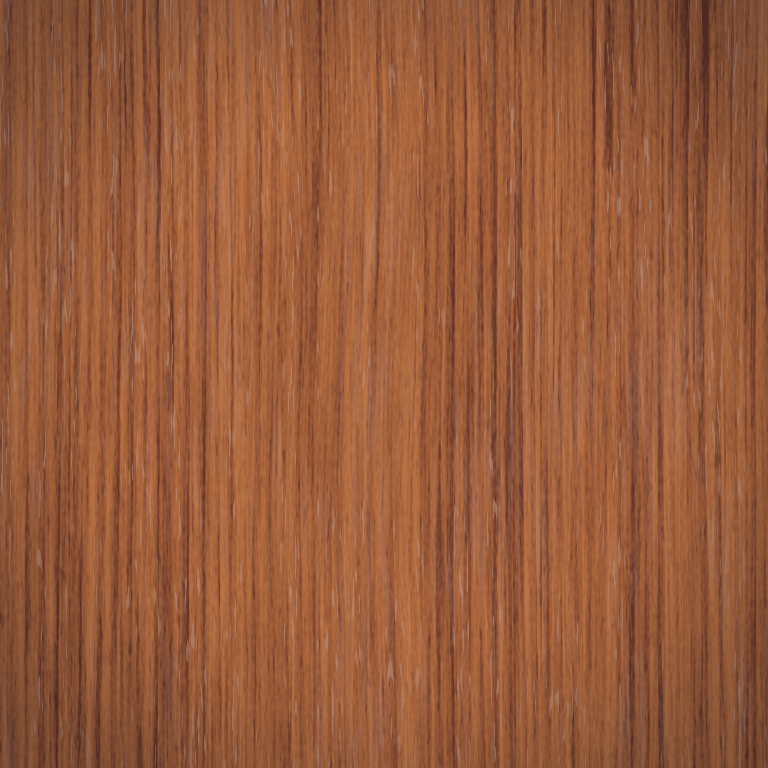
Reproduce this texture procedurally as a Shadertoy shader.

```glsl
// Varnished teak board: upright reddish-brown grain, dark ring lines, pores and pale flecks.

vec2 gradient(vec2 cell) {
    vec3 p = fract(vec3(cell.xyx) * vec3(0.1031, 0.1030, 0.0973));
    p += dot(p, p.yzx + 33.33);
    float angle = 6.2832 * fract((p.x + p.y) * p.z);
    return vec2(cos(angle), sin(angle));
}

// Gradient noise, roughly -0.7 to 0.7
float noise(vec2 p) {
    vec2 i = floor(p), f = fract(p);
    vec2 u = f * f * f * (f * (f * 6.0 - 15.0) + 10.0);
    vec2 e = vec2(0.0, 1.0);
    float low = mix(dot(gradient(i), f), dot(gradient(i + e.yx), f - e.yx), u.x);
    float high = mix(dot(gradient(i + e), f - e), dot(gradient(i + 1.0), f - 1.0), u.x);
    return mix(low, high, u.y);
}

// Noise drawn out along the grain, slowly staggered so that cell rows never line up
float grain(vec2 p, float across, float along, float seed) {
    float stagger = 2.5 * noise(vec2(p.x * across * 0.13, seed + 0.37));
    return noise(vec2(p.x * across, p.y * along + stagger) + seed * 17.3);
}

// Soft dark late wood that builds up slowly and ends in a crisp edge
float ringLines(vec2 p, float count, float seed) {
    float phase = p.x * count + 0.9 * grain(p, 9.0, 0.7, seed) + 0.03 * grain(p, 90.0, 14.0, seed + 1.0);
    float f = fract(phase);
    float line = smoothstep(0.35, 0.90, f) * (1.0 - smoothstep(0.91, 1.0, f));
    float weight = 0.55 + 1.0 * noise(vec2(floor(phase) * 0.73 + 0.4, p.y * 1.1 + seed));
    return line * clamp(weight, 0.0, 1.0);
}

void mainImage(out vec4 fragColor, in vec2 fragCoord) {
    vec2 uv = fragCoord / iResolution.y;
    vec2 centred = fragCoord / iResolution.xy - 0.5;

    // Slight bending of the fibres, strongest in the heart of the board
    float heart = 1.0 - smoothstep(0.08, 0.22, abs(centred.x + 0.03));
    vec2 p = uv;
    p.x += (0.006 + 0.016 * heart) * noise(vec2(uv.x * 3.5, uv.y * 1.3) + 4.7);
    p.x += 0.0007 * noise(vec2(uv.x * 20.0, uv.y * 7.0));

    // Tone from wide bands down to single fibres
    float tone = 0.79;
    tone += 0.31 * grain(p, 7.0, 0.8, 1.0);
    tone += 0.25 * grain(p, 23.0, 1.0, 2.0);
    tone += 0.27 * grain(p, 67.0, 1.4, 3.0);
    tone += 0.30 * grain(p, 145.0, 2.6, 4.0);
    tone += 0.34 * grain(p, 270.0, 9.0, 5.0);
    tone += 0.22 * noise(uv * vec2(310.0, 95.0));

    // Growth rings, fainter in the heart
    tone -= (0.48 - 0.22 * heart) * ringLines(p, 53.0, 6.0);
    tone -= 0.22 * ringLines(p, 29.0, 9.0);

    // Long thin dark vessels with a ragged outline
    float ragged = 0.14 * grain(p, 260.0, 38.0, 20.0);
    float vessels = smoothstep(0.25, 0.42, grain(p, 125.0, 1.9, 21.0) + ragged);
    tone -= (0.36 - 0.12 * heart) * vessels;

    // Short fine pores
    float pores = smoothstep(0.20, 0.40, grain(p, 310.0, 30.0, 12.0));
    tone -= 0.19 * pores;

    // Hairline dark seams, broken along their length
    float seam = 1.0 - smoothstep(0.0008, 0.0024, abs(p.x - 0.67));
    seam += 1.0 - smoothstep(0.0006, 0.0026, abs(p.x - 0.973));
    tone -= seam * (0.34 + 0.35 * noise(vec2(3.3, uv.y * 7.0)));

    tone = clamp(tone, 0.0, 1.0);
    vec3 darkWood = vec3(0.40, 0.205, 0.150);
    vec3 redWood = vec3(0.600, 0.346, 0.212);
    vec3 goldWood = vec3(0.725, 0.443, 0.262);
    vec3 color = mix(darkWood, redWood, min(tone * 2.0, 1.0));
    color = mix(color, goldWood, max(tone * 2.0 - 1.0, 0.0));

    // Dusty, less saturated fibres
    float dust = smoothstep(0.0, 0.45, 0.6 * grain(p, 11.0, 2.0, 14.0) + 0.8 * grain(p, 110.0, 7.0, 15.0));
    color += dust * vec3(0.0, 0.022, 0.048);

    // Hair-thin pale grey flecks gathered in streaks
    float streaks = smoothstep(-0.10, 0.25, grain(p, 38.0, 1.8, 17.0));
    float flecks = smoothstep(0.24, 0.38, grain(p, 290.0, 22.0, 18.0)) * streaks;
    float paleLine = 1.0 - smoothstep(0.0005, 0.0018, abs(uv.x - 0.414));
    paleLine *= smoothstep(0.0, 0.35, noise(vec2(8.1, uv.y * 34.0)));
    color = mix(color, vec3(0.73, 0.56, 0.48), 0.60 * max(flecks, paleLine));

    // Darker, cooler borders
    float border = smoothstep(0.32, 0.74, length(centred));
    color *= 1.0 - border * vec3(0.27, 0.25, 0.17);
    fragColor = vec4(color, 1.0);
}
```
